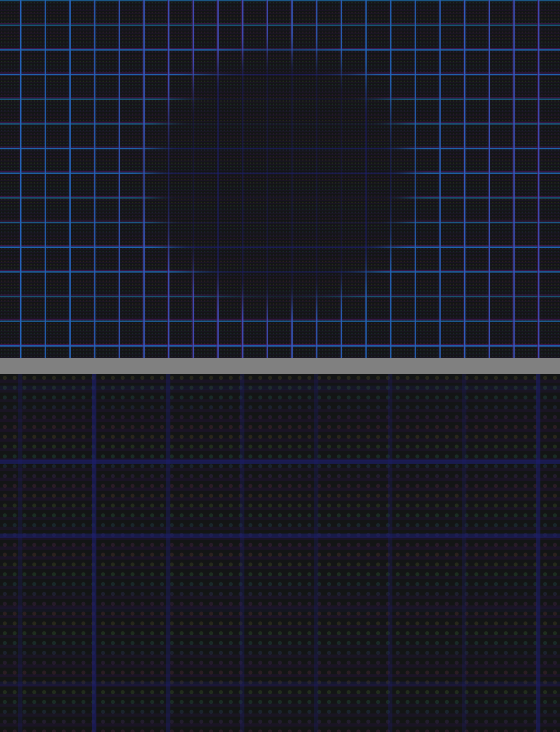
Top: the whole. Bottom: its middle third, enlarged.
Reproduce this background procedurally as a WebGL 2 fragment shader.

```glsl
#version 300 es
precision highp float;
// Neon blue grid with violet fringes, fading to a dark round centre over a fine dotted screen.

uniform vec2 u_resolution;
out vec4 fragColor;

const float TAU = 6.2831853;

// All lengths are fractions of the canvas height.
const float GRID_PITCH = 0.0689;
const vec2 GRID_ORIGIN = vec2(0.0579, 0.0338);
const float CORE_HALF_WIDTH = 0.0020;
const float FRINGE_HALF_WIDTH = 0.0014;
const float DOT_PITCH = 3.0 / 328.0;
const float BAND_PITCH = 0.0573;

const vec3 CHARCOAL = vec3(0.076, 0.084, 0.084);
const vec3 PLUM = vec3(0.105, 0.080, 0.145);
const vec3 AZURE = vec3(0.13, 0.40, 0.74);
const vec3 INDIGO = vec3(0.27, 0.30, 0.74);
const vec3 TEAL = vec3(0.09, 0.38, 0.52);
const vec3 MAGENTA = vec3(0.29, 0.09, 0.36);
const vec3 NIGHT_BLUE = vec3(0.11, 0.12, 0.44);

float hash(float n) {
    n = fract(n * 0.1031);
    n *= n + 33.33;
    return fract(n * (n + n));
}

// Smooth repeating wave: 0 at the origin, 1 half a period away.
float wave(float x, float period) {
    return 0.5 - 0.5 * cos(TAU * x / period);
}

// Antialiased coverage of a stroke at signed distance d.
float stroke(float d, float halfWidth, float pixel) {
    return 1.0 - smoothstep(halfWidth - 0.5 * pixel, halfWidth + 0.5 * pixel, abs(d));
}

// Plum scanlines between rows of faint dots whose hues drift along soft bands.
vec3 dottedScreen(vec2 p, float pixel) {
    float phase = p.y / BAND_PITCH - 0.73;
    vec2 cell = fract(p / DOT_PITCH) - 0.5;
    float cellPixel = pixel / DOT_PITCH;
    float scanline = stroke(cell.y + 1.0 / 3.0, 1.0 / 6.0, cellPixel);
    vec3 base = mix(CHARCOAL, PLUM, scanline * mix(1.0, 0.8, wave(phase, 1.0)));
    float dotMask = stroke(length(cell), 0.20, cellPixel);
    vec3 hue = 0.5 + 0.5 * cos(TAU * (phase + vec3(0.0, 1.0, 2.0) / 3.0));
    return base + dotMask * (0.02 + 0.075 * hue);
}

// Lays one family of parallel lines over the background.
vec3 addLines(vec3 background, float d, float fringeShift, float fringeStrength,
              vec3 tint, float glow, float residue, float pixel) {
    float core = stroke(d, CORE_HALF_WIDTH, pixel);
    float fringe = stroke(d - fringeShift, FRINGE_HALF_WIDTH, pixel);
    vec3 color = mix(background, MAGENTA, fringe * glow * fringeStrength);
    color = mix(color, NIGHT_BLUE, core * residue * (1.0 - glow));
    return mix(color, tint, core * glow);
}

void main() {
    float pixel = 1.0 / u_resolution.y;
    vec2 p = gl_FragCoord.xy * pixel;
    vec2 center = 0.5 * u_resolution * pixel;

    // Nearest line number and signed distance on each axis.
    vec2 grid = (p - GRID_ORIGIN) / GRID_PITCH;
    vec2 index = floor(grid + 0.5);
    vec2 d = (grid - index) * GRID_PITCH;

    // Lines dim inside a soft disc.
    float glow = smoothstep(0.29, 0.42, length(p - center));

    // Tint and strength drift from line to line.
    float teal = wave(index.y, 3.8);
    float violet = wave(index.x - 1.0, 14.0);
    vec3 rowTint = mix(AZURE, TEAL, teal);
    vec3 columnTint = mix(AZURE, INDIGO, violet);
    float rowGlow = glow * mix(0.95, 0.78, teal);
    float columnGlow = glow * mix(0.82, 1.0, hash(index.x + 7.0));
    float rowResidue = mix(0.70, 0.08, teal);
    float columnResidue = mix(0.25, 0.60, hash(index.x + 31.0));
    float columnFringe = mix(0.15, 0.6, violet);

    vec3 color = dottedScreen(p, pixel);
    color = addLines(color, d.y, 0.0043, 0.8, rowTint, rowGlow, rowResidue, pixel);
    color = addLines(color, d.x, -0.0032, columnFringe, columnTint, columnGlow, columnResidue, pixel);
    fragColor = vec4(color, 1.0);
}
```
